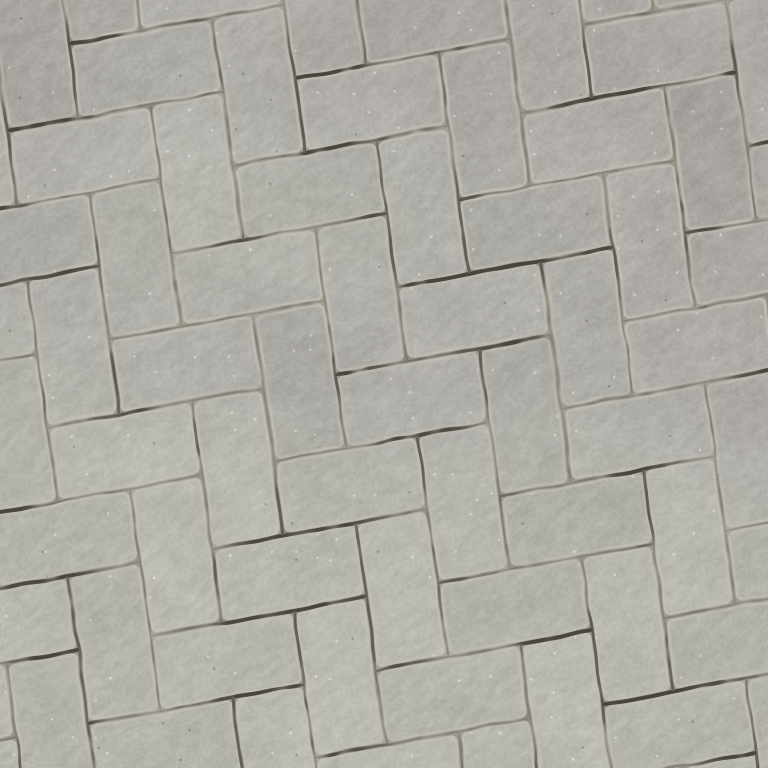
Reproduce this texture procedurally as a Shadertoy shader.

```glsl
// Weathered grey concrete pavers in a tilted herringbone bond with sandy, cracked joints.

#define ORIGIN vec2(0.517, 0.626)    // corner of one paver
#define AXIS_U vec2(0.0936, 0.0173)  // one paver width, rightwards
#define AXIS_V vec2(0.0133, -0.0964) // one paver width, downwards
#define UNIT 0.0955                  // mean paver width
#define GAP 0.0024                   // half width of a joint
#define CORNER 0.008                 // corner radius
#define LIP 0.0042                   // width of the worn pale rim
#define WOBBLE 0.032                 // edge irregularity, in paver widths
#define TONE_SPREAD 0.032            // brightness change between pavers
#define GRAIN 0.075                  // surface roughness

const vec3 COOL = vec3(0.715, 0.715, 0.685);
const vec3 WARM = vec3(0.668, 0.655, 0.635);
const vec3 RIM = vec3(0.765, 0.752, 0.715);
const vec3 SAND = vec3(0.60, 0.575, 0.53);
const vec3 CRACK = vec3(0.27, 0.25, 0.22);

float hash(vec2 p) {
    vec3 q = fract(p.xyx * 0.1031);
    q += dot(q, q.yzx + 33.33);
    return fract((q.x + q.y) * q.z);
}

float noise(vec2 p) {
    vec2 i = floor(p), f = fract(p);
    f = f * f * (3.0 - 2.0 * f);
    return mix(mix(hash(i), hash(i + vec2(1, 0)), f.x),
               mix(hash(i + vec2(0, 1)), hash(i + vec2(1, 1)), f.x), f.y);
}

float fbm(vec2 p) {
    float sum = 0.0, amp = 0.53;
    for (int i = 0; i < 4; i++) {
        sum += amp * noise(p);
        p = mat2(1.6, 1.2, -1.2, 1.6) * p + 7.3;
        amp *= 0.5;
    }
    return sum;
}

float roundBox(vec2 p, vec2 halfSize, float r) {
    vec2 q = abs(p) - halfSize + r;
    return length(max(q, 0.0)) + min(max(q.x, q.y), 0.0) - r;
}

// Soft-edged round marks scattered on a jittered grid
float specks(vec2 p, float density, float chance, float radius, float px) {
    vec2 cell = floor(p * density);
    vec2 spot = 0.25 + 0.5 * vec2(hash(cell + 3.7), hash(cell + 91.2));
    float d = length(fract(p * density) - spot) / density;
    float present = step(hash(cell + 47.0), chance);
    return present * (1.0 - smoothstep(radius - px, radius + px, d));
}

void mainImage(out vec4 fragColor, in vec2 fragCoord) {
    vec2 p = fragCoord / iResolution.xy;
    float px = 1.0 / iResolution.y;

    // Herringbone cell: two diagonals lie flat, the next two stand upright
    vec2 g = inverse(mat2(AXIS_U, AXIS_V)) * (p - ORIGIN);
    g += WOBBLE * (vec2(noise(p * 33.0), noise(p * 33.0 + 57.0)) - 0.5);
    vec2 cell = floor(g);
    float phase = mod(cell.x + cell.y, 4.0);
    vec2 along = phase > 1.5 ? vec2(0, 1) : vec2(1, 0);
    vec2 id = cell - along * mod(phase, 2.0);
    vec2 halfSize = (0.5 + 0.5 * along) * UNIT;
    vec2 local = (g - id - 0.5 - 0.5 * along) * UNIT;

    // Distances to the joint centre and to the slightly shifted paver outline
    vec2 edge = abs(local) - halfSize;
    float joint = -max(edge.x, edge.y);
    vec2 shift = 0.0016 * (vec2(hash(id + 11.0), hash(id + 29.0)) - 0.5);
    float paver = roundBox(local + shift, halfSize - GAP, CORNER);

    // Face: warmer towards the top right, varied per paver, grain in slanted streaks
    float warmth = smoothstep(0.25, 1.05, p.y + 0.25 * (p.x - 0.5) + 0.5 * (noise(p * 4.0) - 0.5));
    vec3 face = mix(COOL, WARM, warmth);
    face += TONE_SPREAD * (hash(id + 5.0) - 0.5);
    vec2 streak = mat2(0.8, -0.6, 0.6, 0.8) * p * vec2(1.0, 1.0);
    face += GRAIN * (fbm(streak * vec2(60.0, 130.0)) - 0.5);
    face += 0.5 * GRAIN * (noise(p * 290.0) - 0.5);
    face += 0.04 * (fbm(p * 15.0) - 0.5);
    face += 0.13 * specks(p, 38.0, 0.14, 0.0016, px);
    face -= 0.17 * specks(p + 0.37, 27.0, 0.06, 0.0014, px);

    // Pale rim, worn away in places
    float rim = smoothstep(-LIP - px, -0.3 * LIP, paver);
    face = mix(face, RIM, rim * mix(0.25, 0.95, noise(p * 26.0 + 13.0)));

    // Joint: sand with an uneven dark crack, deepest along the flat joints
    vec3 sand = SAND + 0.16 * (noise(p * 70.0) - 0.5);
    vec3 color = mix(face, sand, 0.85 * smoothstep(-px, px, paver));
    float flatJoint = edge.y > edge.x ? 1.0 : 0.6;
    float depth = flatJoint * smoothstep(0.4, 0.8, noise(p * 12.0 + 4.0) + 0.3 * (noise(p * 60.0) - 0.5));
    float crackWidth = mix(0.0008, 0.0023, depth);
    float crack = 1.0 - smoothstep(crackWidth - 0.5 * px, crackWidth + 0.8 * px, joint);
    color = mix(color, CRACK, crack * mix(0.22, 0.95, depth));

    fragColor = vec4(color, 1.0);
}
```
